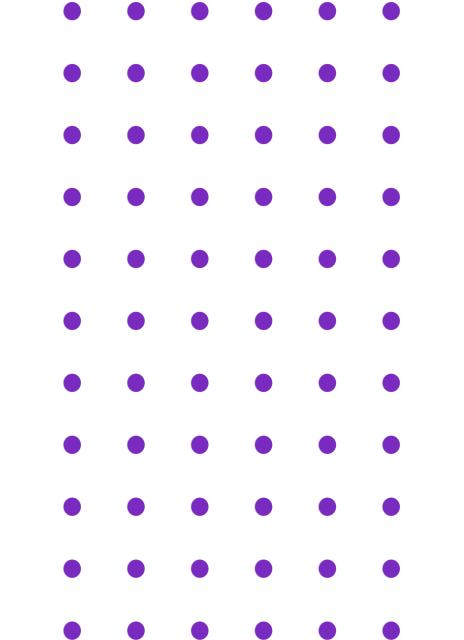
This pattern is drawn by a WebGL 2 fragment shader. Its source:

```glsl
#version 300 es
precision highp float;
// A grid of violet dots, six across and eleven down, on white.
// Each pixel finds its nearest grid point and measures its distance to a
// slightly tall ellipse there; a pale fringe shows on the left of each dot.

uniform vec2 u_resolution;
out vec4 outColor;

// Lengths are in canvas heights, with the origin at the lower left.
const float ASPECT = 372.0 / 512.0;
const vec2 GRID_COUNT = vec2(6.0, 11.0);
const vec2 FIRST_DOT = vec2(0.1132, 0.0146);
const vec2 SPACING = vec2(0.0999, 0.0968);
const vec2 DOT_RADII = vec2(0.0135, 0.0142);
const vec2 FRINGE_SHIFT = vec2(-0.0011, 0.0);
const float EDGE_SOFTNESS = 0.0009;

const vec3 PAPER = vec3(1.0);
const vec3 VIOLET = vec3(0.48, 0.17, 0.75);
const vec3 PALE_LILAC = vec3(0.82, 0.74, 0.89);

// Approximate signed distance to an ellipse centred on the origin.
float ellipseDistance(vec2 p, vec2 radii) {
  return (length(p / radii) - 1.0) * min(radii.x, radii.y);
}

// Smooth coverage of one dot, at least a pixel wide at the edge.
float dotCoverage(vec2 p) {
  float edge = max(EDGE_SOFTNESS, 0.7 / u_resolution.y);
  return 1.0 - smoothstep(-edge, edge, ellipseDistance(p, DOT_RADII));
}

void main() {
  vec2 p = gl_FragCoord.xy / u_resolution * vec2(ASPECT, 1.0);

  // Nearest grid point, limited to the rows and columns present
  vec2 cell = clamp(round((p - FIRST_DOT) / SPACING), vec2(0.0), GRID_COUNT - 1.0);
  vec2 local = p - FIRST_DOT - cell * SPACING;

  // Fringe below, dot on top
  vec3 color = mix(PAPER, PALE_LILAC, dotCoverage(local - FRINGE_SHIFT));
  color = mix(color, VIOLET, dotCoverage(local));

  outColor = vec4(color, 1.0);
}
```
